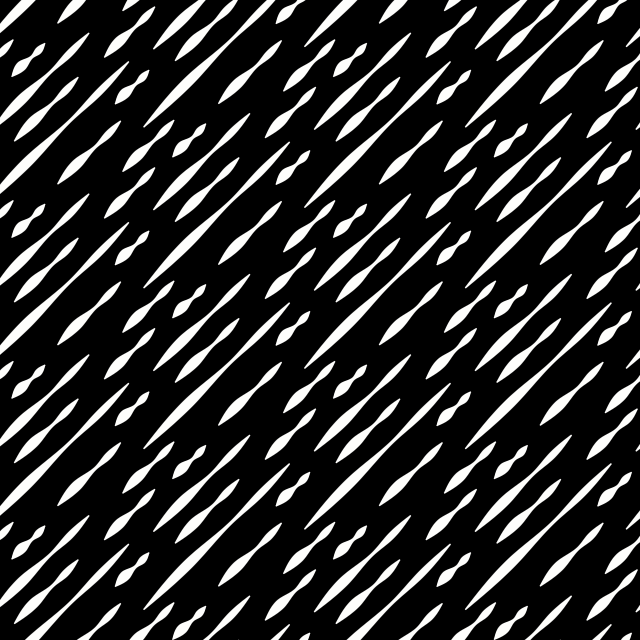
This pattern is drawn by a WebGL 2 fragment shader. Its source:

```glsl
#version 300 es
precision highp float;

uniform vec2 u_resolution;
out vec4 fragColor;

const vec3 INK = vec3(0.0);
const vec3 PAPER = vec3(0.995, 0.995, 0.988);

const float CELL = 0.2513;        // column width and vertical repeat
const float COLUMN_DROP = 0.5;    // drop of each column, in cells
const float LOWER_RADIUS = 0.0080;
const float UPPER_RADIUS = 0.0056;
const float WAIST_RADIUS = 0.0026;
const float TIP_RADIUS = 0.0012;
const float LOWER_AT = 0.30;      // lobe and waist positions along a mark
const float WAIST_AT = 0.60;
const float UPPER_AT = 0.80;
const float BEND = 0.0010;        // sideways sway of the centre line
const float EDGE_PIXELS = 0.7;

const float HALF_PI = 1.5707963;
const float TAU = 6.2831853;

// Marks of one cell: centre x, centre y, length
const int MARK_COUNT = 8;
const vec3 MARKS[MARK_COUNT] = vec3[MARK_COUNT](
    vec3(0.3151, 0.7474, 0.2136),
    vec3(0.0723, 0.8294, 0.1418),
    vec3(0.3385, 0.6641, 0.3230),
    vec3(0.1393, 0.7617, 0.1400),
    vec3(0.2025, 0.6986, 0.1123),
    vec3(0.2318, 0.7721, 0.1142),
    vec3(0.0443, 0.9063, 0.0742),
    vec3(0.2064, 0.8639, 0.0755)
);

// Offset to the nearest copy in the half-drop lattice
vec2 wrapHalfDrop(vec2 offset) {
    float column = round(offset.x / CELL);
    offset -= column * CELL * vec2(1.0, -COLUMN_DROP);
    offset.y -= CELL * round(offset.y / CELL);
    return offset;
}

// Radius of the two-lobed mark, t from lower tip (0) to upper tip (1)
float lobeRadius(float t) {
    if (t < LOWER_AT) {
        return mix(TIP_RADIUS, LOWER_RADIUS, sin(HALF_PI * t / LOWER_AT));
    }
    if (t < WAIST_AT) {
        return mix(LOWER_RADIUS, WAIST_RADIUS, smoothstep(LOWER_AT, WAIST_AT, t));
    }
    if (t < UPPER_AT) {
        return mix(WAIST_RADIUS, UPPER_RADIUS, smoothstep(WAIST_AT, UPPER_AT, t));
    }
    return mix(TIP_RADIUS, UPPER_RADIUS, sin(HALF_PI * (1.0 - t) / (1.0 - UPPER_AT)));
}

// Approximate signed distance to a mark lying on the rising diagonal
float markDistance(vec2 offset, float markLength) {
    float along = (offset.x + offset.y) * inversesqrt(2.0);
    float across = (offset.y - offset.x) * inversesqrt(2.0);
    float span = markLength - 2.0 * TIP_RADIUS;
    float t = clamp(along / span + 0.5, 0.0, 1.0);
    float overshoot = along - (t - 0.5) * span;
    across -= BEND * sin(TAU * t);
    return length(vec2(across, overshoot)) - lobeRadius(t);
}

void main() {
    vec2 position = gl_FragCoord.xy / u_resolution.y;
    float edge = EDGE_PIXELS / u_resolution.y;

    // Nearest mark
    float nearest = 1.0;
    for (int i = 0; i < MARK_COUNT; i++) {
        vec2 offset = wrapHalfDrop(position - MARKS[i].xy);
        nearest = min(nearest, markDistance(offset, MARKS[i].z));
    }

    float coverage = 1.0 - smoothstep(-edge, edge, nearest);
    fragColor = vec4(mix(INK, PAPER, coverage), 1.0);
}
```
